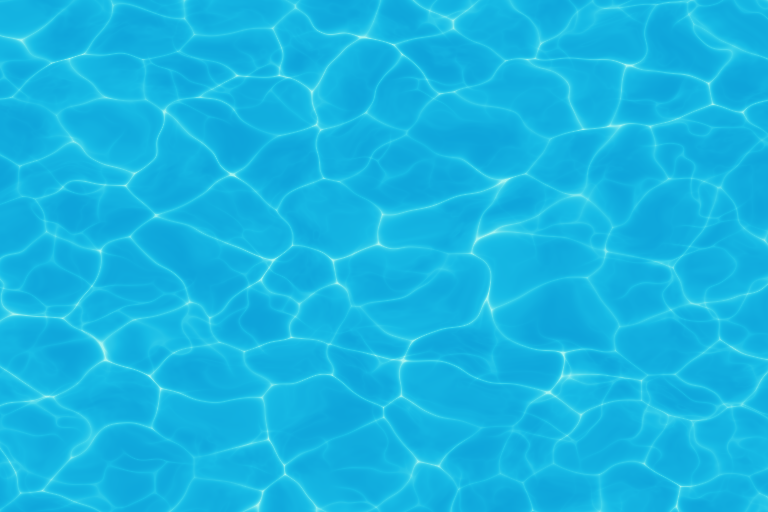
Reproduce this texture procedurally as a WebGL 2 fragment shader.

```glsl
#version 300 es
precision highp float;
precision highp int;
// Sunlit pool water: a net of bright caustic lines over soft cyan depths.
// Warped cellular distances on a diamond lattice give the lines, with light
// piling up where cells meet; a fainter net and noise fill the interiors.

#define CELLS vec2(6.4, 8.9)   // cells per canvas height, across and up
#define JITTER 0.80            // irregularity of the cell centres
#define WARP 0.62              // bending of the lines
#define LINE_SHARPNESS 21.0
#define GLOW_SHARPNESS 7.0
#define LINE_LIGHT 0.86
#define GLOW_LIGHT 0.30
#define WISP_LIGHT 0.40
#define HAZE_LIGHT 0.30
#define STREAK_LIGHT 0.13

uniform vec2 u_resolution;
out vec4 fragColor;

// Integer hash of a lattice point, two values in 0..1
vec2 hash2(vec2 cell) {
    uvec2 v = uvec2(ivec2(cell) + 4096);
    v = v * 1664525u + 1013904223u;
    v.x += v.y * 1664525u;
    v.y += v.x * 1664525u;
    v ^= v >> 16u;
    v.x += v.y * 1664525u;
    v.y += v.x * 1664525u;
    v ^= v >> 16u;
    return vec2(v & 65535u) / 65535.0;
}

// Smooth value noise with two channels
vec2 noise2(vec2 p) {
    vec2 i = floor(p), f = p - i;
    f = f * f * f * (f * (f * 6.0 - 15.0) + 10.0);
    vec2 low = mix(hash2(i), hash2(i + vec2(1, 0)), f.x);
    vec2 high = mix(hash2(i + vec2(0, 1)), hash2(i + vec2(1, 1)), f.x);
    return mix(low, high, f.y);
}

vec2 fbm2(vec2 p) {
    vec2 sum = vec2(0.0);
    float amplitude = 0.53;
    for (int i = 0; i < 4; i++) {
        sum += amplitude * noise2(p);
        p = mat2(1.6, 1.2, -1.2, 1.6) * p + 17.3;
        amplitude *= 0.5;
    }
    return sum;
}

vec2 bend(vec2 p, float amount) {
    vec2 broad = noise2(p * 0.9 + 31.0) - 0.5;
    vec2 fine = noise2(p * 2.3 + 57.0) - 0.5;
    return p + amount * (broad + 0.32 * fine);
}

// Light gathered at cell borders: x = thin line, y = wide glow
vec2 causticNet(vec2 p, float sharpness) {
    vec2 home = floor(p);
    vec2 rates = vec2(sharpness, GLOW_SHARPNESS);
    vec2 sum = vec2(0.0);
    float nearest = 8.0;
    for (int y = -2; y <= 2; y++) {
        for (int x = -2; x <= 2; x++) {
            vec2 cell = home + vec2(x, y);
            vec2 centre = cell + 0.5 + JITTER * (hash2(cell) - 0.5);
            float d = distance(p, centre);
            nearest = min(nearest, d);
            sum += exp(-rates * d);
        }
    }
    return max(sum * exp(rates * nearest) - 1.0, 0.0);
}

// Water colour from deep to glinting
vec3 waterColour(float light) {
    vec3 deep = vec3(0.052, 0.640, 0.852);
    vec3 clear = vec3(0.090, 0.738, 0.900);
    vec3 bright = vec3(0.220, 0.820, 0.920);
    vec3 glint = vec3(0.640, 0.955, 0.940);
    vec3 c = mix(deep, clear, clamp(light / 0.5, 0.0, 1.0));
    c = mix(c, bright, clamp((light - 0.5) / 0.5, 0.0, 1.0));
    return mix(c, glint, clamp((light - 1.0) / 0.8, 0.0, 1.0));
}

void main() {
    // Lattice turned by an eighth, so that squashed cells become diamonds
    vec2 p = gl_FragCoord.xy / u_resolution.y * CELLS;
    p = mat2(0.707, 0.707, -0.707, 0.707) * p + 40.0;

    // Main net, with strength drifting along the lines
    vec2 net = causticNet(bend(p, WARP), LINE_SHARPNESS);
    vec2 drift = noise2(p * 1.3 + 83.0);
    float line = min(net.x, 2.0) * mix(0.25, 1.1, drift.x);
    float glow = 1.0 - exp(-net.y);

    // Fainter net, showing only in patches
    vec2 q = mat2(1.3, 0.35, -0.35, 1.3) * p + 9.0;
    float wisps = min(causticNet(bend(q, 1.1), 11.0).x, 1.4);
    wisps *= smoothstep(0.2, 0.85, drift.y);

    // Soft haze and thin folded streaks
    vec2 haze = fbm2(bend(p, 0.9) * 1.5 + 120.0);
    float streak = pow(1.0 - abs(2.0 * haze.y - 1.0), 7.0);

    float light = LINE_LIGHT * line + GLOW_LIGHT * glow + WISP_LIGHT * wisps
                + HAZE_LIGHT * smoothstep(0.2, 0.85, haze.x)
                + STREAK_LIGHT * streak;
    fragColor = vec4(waterColour(light), 1.0);
}
```
